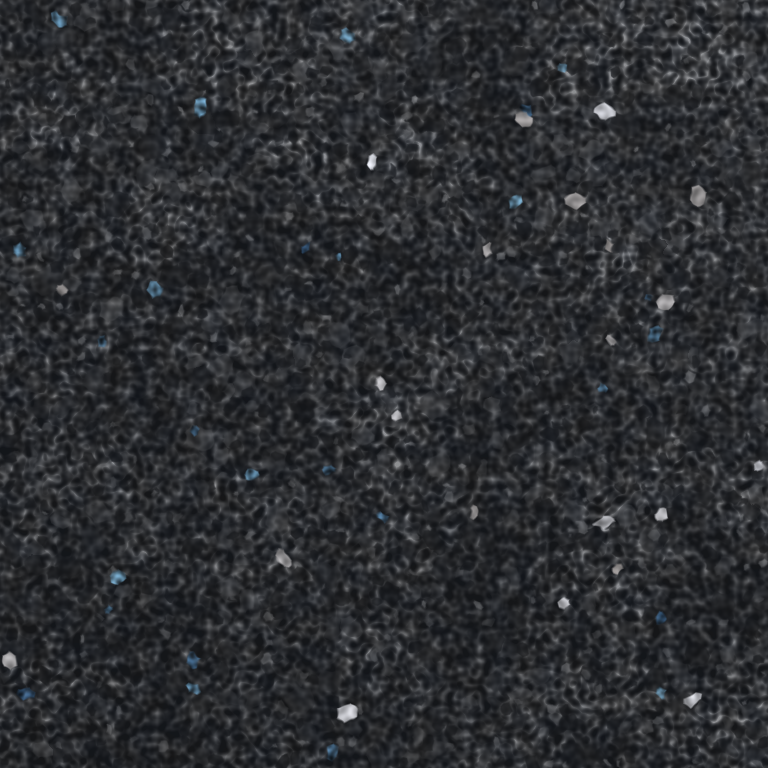
A three.js fragment shader for this texture:

```glsl
// Polished black granite: dark mottled grain with grey chips, pale crystals and blue flecks.
varying vec2 vUv;

float hash(vec2 p) {
  vec3 q = fract(vec3(p.xyx) * 0.1031);
  q += dot(q, q.yzx + 33.33);
  return fract((q.x + q.y) * q.z);
}

vec2 gradient(vec2 cell) {
  float angle = 6.2832 * hash(cell);
  return vec2(cos(angle), sin(angle));
}

// Gradient noise, centred on zero
float noise(vec2 p) {
  vec2 i = floor(p), f = fract(p);
  vec2 u = f * f * f * (f * (f * 6.0 - 15.0) + 10.0);
  vec2 e = vec2(1.0, 0.0);
  float low = mix(dot(gradient(i), f), dot(gradient(i + e.xy), f - e.xy), u.x);
  float high = mix(dot(gradient(i + e.yx), f - e.yx), dot(gradient(i + e.xx), f - e.xx), u.x);
  return mix(low, high, u.y);
}

// Scattered angular chips: x is coverage, y is a random value per chip
vec2 chips(vec2 uv, float cells, float density, float minRadius, float maxRadius, float seed) {
  vec2 p = uv * cells, home = floor(p);
  vec2 result = vec2(0.0);
  for (int y = -1; y <= 1; y++) {
    for (int x = -1; x <= 1; x++) {
      vec2 cell = home + vec2(float(x), float(y));
      vec2 key = cell + seed;
      if (hash(key) > density) continue;
      vec2 jitter = vec2(hash(key + 17.3), hash(key + 41.7)) - 0.5;
      vec2 offset = p - cell - 0.5 - 0.6 * jitter;
      float radius = mix(minRadius, maxRadius, hash(key + 63.1));
      float turn = 6.2832 * hash(key + 87.9);
      float d = -1.0;
      for (int side = 0; side < 3; side++) {
        float angle = turn + float(side) * 1.0472;
        float halfWidth = radius * mix(0.55, 1.15, hash(key + 101.0 + 7.0 * float(side)));
        d = max(d, abs(dot(offset, vec2(cos(angle), sin(angle)))) - halfWidth);
      }
      float soft = 0.0017 * cells;
      float cover = 1.0 - smoothstep(-soft, soft, d);
      if (cover > result.x) result = vec2(cover, hash(key + 139.0));
    }
  }
  return result;
}

void main() {
  // Slightly ragged coordinates for the chip outlines
  vec2 ragged = vUv + 0.004 * vec2(noise(vUv * 85.0), noise(vUv * 85.0 + 31.0));

  // Fine mottling, with thin pale threads gathered in patches
  float patches = noise(vUv * 7.0 + 3.0) + 0.5 * noise(vUv * 16.0 + 50.0);
  float fine = 2.5 * noise(vUv * 105.0 + 11.0) + 1.7 * noise(vUv * 52.0 + 70.0);
  float threads = 0.17 - abs(noise(ragged * 64.0 + 120.0));
  float tone = fine + threads * (2.8 + 4.0 * patches) + 0.8 * patches;

  // Dull grey and black chips, then small lighter grains
  vec2 dull = chips(ragged, 29.0, 0.5, 0.2, 0.5, 5.0);
  tone = mix(tone, mix(-1.1, 1.15, dull.y) + 0.35 * fine, 0.7 * dull.x);
  vec2 dark = chips(ragged, 48.0, 0.28, 0.2, 0.45, 211.0);
  tone = mix(tone, -1.2 + 0.5 * dark.y + 0.2 * fine, 0.65 * dark.x);
  vec2 grain = chips(ragged, 44.0, 0.1, 0.13, 0.32, 307.0);
  tone = mix(tone, 0.9 + 1.0 * grain.y + 0.3 * fine, 0.8 * grain.x);

  // Tone to a cool grey, lighter towards the upper right
  tone += 0.35 * (vUv.y - 0.5) + 0.2 * (vUv.x - 0.5);
  float grey = 0.17 * exp(0.46 * clamp(tone, -1.5, 2.6));
  vec3 color = grey + vec3(-0.007, 0.0, 0.013);
  color += 0.012 * noise(vUv * 30.0 + 90.0) * vec3(1.0, 0.2, -1.0);

  // Blue flecks with a broken sheen
  vec2 fleck = chips(ragged, 17.0, 0.09, 0.08, 0.2, 401.0);
  vec3 blue = mix(vec3(0.14, 0.25, 0.37), vec3(0.36, 0.52, 0.62), fleck.y);
  blue *= 1.0 + 1.4 * noise(vUv * 110.0 + 7.0);
  color = mix(color, blue, 0.75 * fleck.x);

  // Rare pale crystals, a few of them faintly warm
  vec2 crystal = chips(ragged, 17.0, 0.1, 0.08, 0.23, 503.0);
  vec3 pale = mix(vec3(0.48, 0.46, 0.45), vec3(0.82, 0.83, 0.86), crystal.y);
  pale *= 1.0 + 0.6 * noise(vUv * 80.0 + 23.0);
  color = mix(color, pale, 0.9 * crystal.x);

  gl_FragColor = vec4(color, 1.0);
}
```
